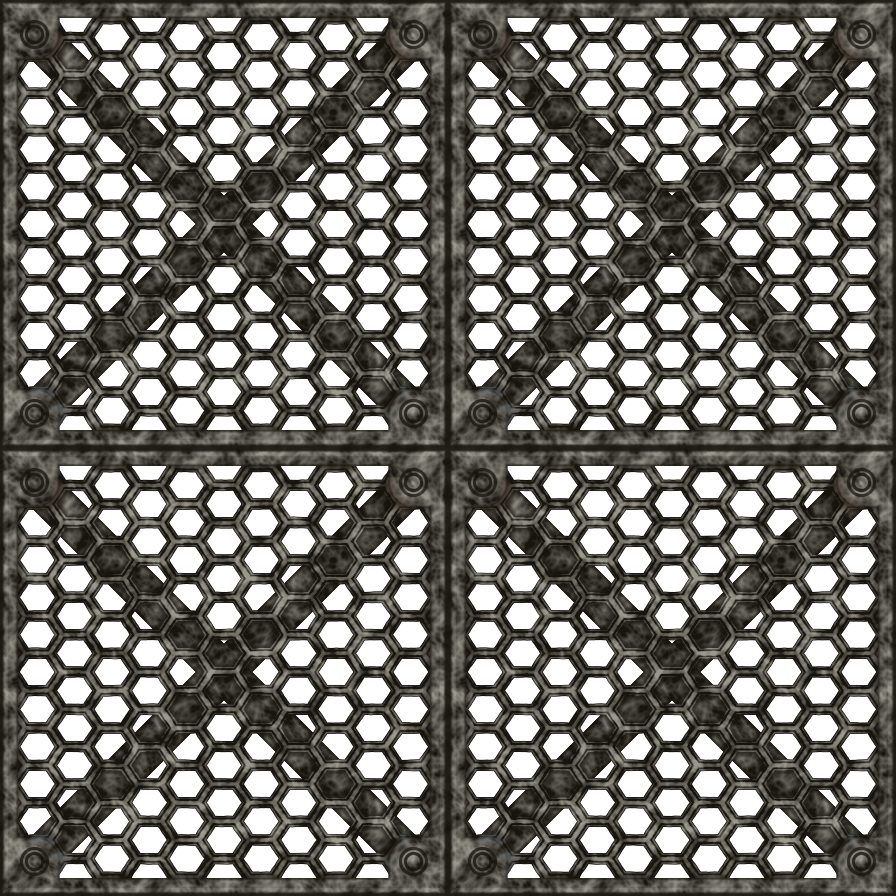
Give the GLSL for this texture, as a Shadertoy shader.

```glsl
// Worn steel grating: framed honeycomb panels with diagonal braces and corner bolts.

const float PANELS = 2.0;          // panels across and down
const float CELLS = 12.0;          // honeycomb columns and rows per panel
const float HOLE = 0.345;          // hole apothem, in cell heights
const float FRAME = 0.040;         // the rest is in panel widths
const float SEAM = 0.008;
const float BRACE = 0.045;         // half width of a brace
const float BOLT = 0.077;          // bolt distance from the panel edges
const float PLATE = 0.056;         // corner plate radius
const float GRAIN = 20.0;          // coarsest wear cells per panel
const float WEAR = 1.9;            // wear contrast
const vec3 BACKDROP = vec3(1.0);
const vec3 SOOT = vec3(0.09, 0.08, 0.055);
const vec3 STEEL = vec3(0.56, 0.55, 0.51);
const vec3 RUST = vec3(0.27, 0.17, 0.11);
const vec3 BLUING = vec3(0.34, 0.38, 0.42);

vec2 hash2(vec2 p) {
    vec3 q = fract(p.xyx * vec3(0.1031, 0.1030, 0.0973));
    q += dot(q, q.yzx + 33.33);
    return fract((q.xx + q.yz) * q.zy);
}

// Distance to the nearest scattered point; wraps every n cells
float cellular(vec2 p, float n) {
    vec2 cell = floor(p), f = fract(p);
    float nearest = 2.0;
    for (int y = -1; y <= 1; y++)
    for (int x = -1; x <= 1; x++) {
        vec2 o = vec2(x, y);
        vec2 d = o + hash2(mod(cell + o, n) + n) - f;
        nearest = min(nearest, dot(d, d));
    }
    return sqrt(nearest);
}

// Layered cellular wear, centred near zero
float wearNoise(vec2 t) {
    vec2 p = t + 0.006 * sin(6.2831853 * (t.yx * vec2(9.0, 7.0) + t * 4.0));
    float sum = -0.45, amp = 0.45, n = GRAIN;
    for (int i = 0; i < 3; i++) {
        sum += amp * cellular(p * n, n);
        amp *= 0.7;
        n *= 2.0;
    }
    return sum;
}

// Flat-topped hexagon metric: 0 at the centre, 0.5 on the cell border
float hexMetric(vec2 p) {
    p = abs(p * vec2(0.8660, 1.0));
    return max(p.y, 0.8660 * p.x + 0.5 * p.y);
}

// Staggered columns: odd ones on whole rows, even ones on half rows
float honeycomb(vec2 g) {
    vec2 odd = vec2(mod(g.x, 2.0) - 1.0, fract(g.y + 0.5) - 0.5);
    vec2 even = vec2(mod(g.x + 1.0, 2.0) - 1.0, fract(g.y) - 0.5);
    return min(hexMetric(odd), hexMetric(even));
}

// Soft line of half width w around d = 0
float line(float d, float w) {
    return 1.0 - smoothstep(0.4 * w, w, abs(d));
}

vec3 metal(float level) {
    return mix(SOOT, STEEL, clamp(level, 0.0, 1.1));
}

void mainImage(out vec4 fragColor, in vec2 fragCoord) {
    vec2 t = fract(fragCoord / iResolution.xy * PANELS);
    vec2 c = 0.5 - abs(t - 0.5);               // distances to the panel edges
    float px = PANELS / min(iResolution.x, iResolution.y);
    float wear = wearNoise(t);
    float grime = wear * WEAR;

    float edge = min(c.x, c.y);
    float plate = length(max(c - BOLT, 0.0)) - PLATE;
    float solid = min(edge - FRAME, plate);
    float hex = honeycomb(t * CELLS) + 0.035 * wear;
    float rim = 0.5 - hex;

    // Diagonal braces behind the mesh, shaded by the hole walls
    float brace = abs(c.x - c.y) * 0.7071 - BRACE;
    float level = 0.37 + grime * 0.9;
    level *= mix(0.3, 1.0, smoothstep(0.0, 0.010, -brace));
    level *= mix(0.4, 1.0, smoothstep(HOLE, HOLE - 0.13, hex));
    vec3 col = mix(BACKDROP, metal(level), smoothstep(0.5, -0.5, brace / px));

    // Honeycomb mesh: a raised ridge, a groove and a thin lip
    level = 0.30 + 0.42 * line(rim, 0.065) + grime;
    level -= 0.36 * line(rim - 0.080, 0.030);
    level += 0.16 * line(rim - 0.112, 0.028);
    level *= mix(0.3, 1.0, smoothstep(0.0, 0.035, hex - HOLE));
    level *= mix(0.45, 1.0, smoothstep(0.0, 0.022, solid));
    col = mix(col, metal(level), smoothstep(-0.5, 0.5, (hex - HOLE) / (px * CELLS)));

    // Frame and corner plates with dark borders and a seam between panels
    level = 0.56 + grime;
    level *= mix(0.35, 1.0, smoothstep(0.0, 0.007, -solid));
    level *= mix(0.12, 1.0, smoothstep(SEAM - 0.004, SEAM + 0.003, edge));
    level += 0.14 * line(edge - SEAM - 0.006, 0.005);

    // Bolt: washer outline, recess and a bright domed head
    float r = length(c - BOLT);
    level *= 1.0 - 0.75 * line(r - 0.029, 0.005);
    level *= 1.0 - 0.80 * line(r - 0.018, 0.005);
    level += 0.45 * smoothstep(0.010, 0.0, r);
    col = mix(col, metal(level), smoothstep(0.5, -0.5, solid / px));

    // Stains around the plates: rust at the top, bluing at the bottom
    float stain = smoothstep(0.025, 0.0, abs(plate)) * smoothstep(-0.15, 0.2, wear);
    vec3 tint = t.y > 0.5 ? RUST : BLUING;
    float isMetal = 1.0 - step(0.8, col.r);
    col = mix(col, tint, 0.55 * stain * isMetal * smoothstep(FRAME, BOLT, edge));

    fragColor = vec4(col, 1.0);
}
```
